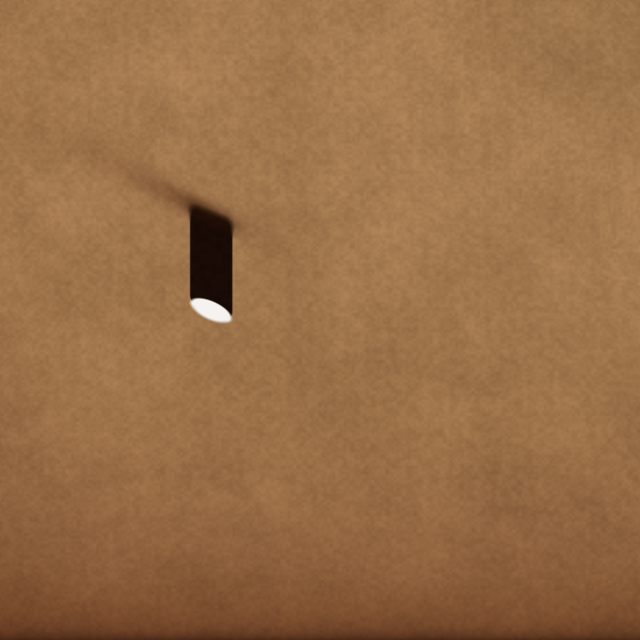
Give the GLSL for this texture, as a three.js fragment shader.

```glsl
// Draws a dark slanted peg with a bright end, set in a warm, grainy tan wall.
varying vec2 vUv;

const vec3 WALL_LIGHT = vec3(0.648, 0.483, 0.315);
const vec3 WALL_DEEP = vec3(0.43, 0.245, 0.135);
const vec3 FLOOR_EDGE = vec3(0.24, 0.13, 0.08);
const vec3 SHADOW_TINT = vec3(0.36, 0.20, 0.11);
const vec3 PEG_DARK = vec3(0.085, 0.035, 0.015);
const vec3 PEG_WARM = vec3(0.16, 0.075, 0.035);
const vec3 CAP_WHITE = vec3(0.96, 0.95, 0.94);
const vec3 CAP_RIM = vec3(0.76, 0.66, 0.55);

const vec2 PEG_CENTER = vec2(0.330, 0.591);
const vec2 PEG_HALF = vec2(0.0330, 0.0775);
const float PEG_SLANT = 0.40;
const float PEG_ROUND = 0.012;
const vec2 CAP_CENTER = vec2(0.3295, 0.5145);
const vec2 CAP_RADII = vec2(0.0345, 0.0145);
const float CAP_TILT = -0.43;
const vec2 SHADOW_ROOT = vec2(0.325, 0.668);
const vec2 SHADOW_DIR = vec2(-0.894, 0.448);
const float EDGE = 0.0016;
const float GRAIN_CELLS = 230.0;
const float GRAIN_AMOUNT = 0.075;
const float CLOUD_AMOUNT = 0.10;

float hash(vec2 p) {
  return fract(sin(dot(p, vec2(127.1, 311.7))) * 43758.5453);
}

float noise(vec2 p) {
  vec2 i = floor(p);
  vec2 f = fract(p);
  f = f * f * (3.0 - 2.0 * f);
  float low = mix(hash(i), hash(i + vec2(1.0, 0.0)), f.x);
  float high = mix(hash(i + vec2(0.0, 1.0)), hash(i + vec2(1.0)), f.x);
  return mix(low, high, f.y);
}

float fbm(vec2 p) {
  float sum = 0.0;
  float weight = 0.5;
  for (int i = 0; i < 5; i++) {
    sum += weight * noise(p);
    p = mat2(1.6, 1.2, -1.2, 1.6) * p + 7.3;
    weight *= 0.6;
  }
  return sum / 1.153;
}

float roundedBox(vec2 p, vec2 halfSize, float radius) {
  vec2 q = abs(p) - halfSize + radius;
  return length(max(q, 0.0)) + min(max(q.x, q.y), 0.0) - radius;
}

// Wall tone: darker and redder low down and to the left
vec3 wall(vec2 uv) {
  float fall = 0.84 * exp(-uv.y / 0.19);
  float left = 0.13 * exp(-uv.x / 0.22) * (1.0 - 0.5 * uv.y);
  vec3 color = mix(WALL_LIGHT, WALL_DEEP, clamp(fall + left, 0.0, 1.0));
  color *= 1.0 - 0.04 * smoothstep(0.5, 1.0, uv.x) * uv.y;
  return mix(color, FLOOR_EDGE, 0.75 * exp(-uv.y / 0.011));
}

// Soft smear running up and left from the peg, with a faint trail to the right
float smear(vec2 uv) {
  vec2 d = uv - SHADOW_ROOT;
  float along = dot(d, SHADOW_DIR);
  float across = dot(d, vec2(-SHADOW_DIR.y, SHADOW_DIR.x));
  float width = 0.013 + 0.065 * abs(along);
  float band = exp(-across * across / (width * width));
  float back = 0.75 * exp(-max(along, 0.0) / 0.105) * smoothstep(-0.03, 0.02, along);
  float front = 0.26 * exp(-max(-along, 0.0) / 0.10) * smoothstep(0.02, -0.03, along);
  return band * (back + front);
}

void main() {
  vec2 uv = vUv;
  vec3 color = mix(wall(uv), SHADOW_TINT, smear(uv));

  // Cloudy blotches and fine grain
  float cloud = fbm(uv * 9.0) - 0.5;
  float mottle = noise(uv * 75.0) - 0.5;
  float grain = noise(uv * GRAIN_CELLS) + noise(uv * GRAIN_CELLS * 0.53 + 19.0) - 1.0;
  float texture = CLOUD_AMOUNT * (2.0 * cloud + 0.3 * mottle) + GRAIN_AMOUNT * grain;
  color *= 1.0 + texture * vec3(0.85, 1.0, 1.15);

  // Sheared peg body, blurred where it meets the wall at the top
  vec2 p = uv - PEG_CENTER;
  p.y += PEG_SLANT * p.x;
  float body = roundedBox(p, PEG_HALF, PEG_ROUND);
  float topBlur = smoothstep(0.045, 0.08, p.y);
  float halo = exp(-max(body, 0.0) / 0.009) * topBlur;
  color = mix(color, SHADOW_TINT * 0.65, 0.65 * halo);
  float soft = mix(EDGE, 0.007, topBlur);
  vec3 bodyColor = mix(PEG_DARK, PEG_WARM, 0.6 * topBlur + 0.25 * noise(uv * 120.0));
  color = mix(color, bodyColor, 1.0 - smoothstep(-soft, soft, body));

  // Tilted bright end with a warm lower rim
  float c = cos(CAP_TILT);
  float s = sin(CAP_TILT);
  vec2 q = mat2(c, -s, s, c) * (uv - CAP_CENTER);
  float ring = length(q / CAP_RADII);
  float cap = (ring - 1.0) * CAP_RADII.y;
  float rim = smoothstep(0.72, 1.0, ring) * smoothstep(0.0, -0.010, q.y);
  vec3 capColor = mix(CAP_WHITE, CAP_RIM, rim);
  color = mix(color, capColor, 1.0 - smoothstep(-EDGE, EDGE, cap));

  gl_FragColor = vec4(clamp(color, 0.0, 1.0), 1.0);
}
```
